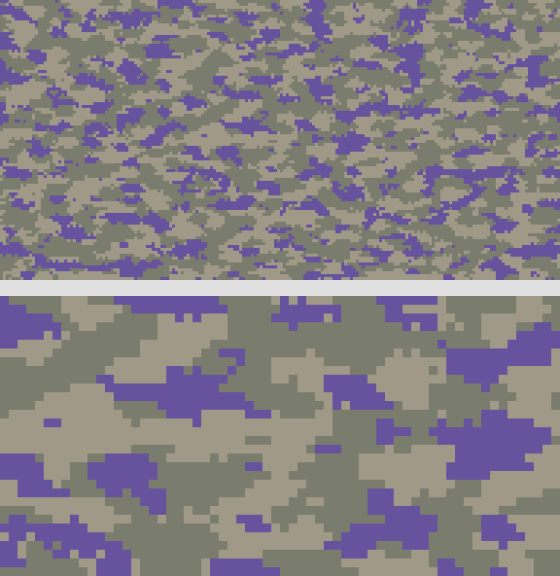
Top: the whole. Bottom: its middle third, enlarged.
A Shadertoy shader for this pattern:

```glsl
const vec3 GREEN  = vec3(0.48, 0.49, 0.43);
const vec3 TAN    = vec3(0.63, 0.60, 0.53);
const vec3 PURPLE = vec3(0.405, 0.32, 0.615);

const float ROWS = 96.0;                   // square blocks per canvas height
const vec2  PATCH_FREQ = vec2(9.0, 18.0);  // patches per canvas height
const float ROUGHNESS = 0.5;               // amplitude ratio between octaves
const int   OCTAVES = 3;
const float JITTER = 0.3;                  // sample offset, in blocks
const float PURPLE_LEVEL = 0.185;          // higher gives less purple
const float TAN_LEVEL = 0.025;             // higher gives less tan
const float EDGE_PIXELS = 1.0;             // width of the smoothed block edge
const vec2  PURPLE_SEED = vec2(37.3, 71.6);
const vec2  TAN_SEED = vec2(113.8, 19.4);

// Unit vector with a hashed direction
vec2 hashDirection(vec2 cell) {
    uvec2 q = uvec2(ivec2(cell)) * uvec2(1597u, 3812u);
    uint h = (q.x + 7919u) ^ (q.y * 2741u + 977u);
    h = (h ^ (h >> 15)) * 73244475u;
    h = (h ^ (h >> 13)) * 73244475u;
    h ^= h >> 16;
    float angle = float(h & 65535u) / 65536.0 * 6.28319;
    return vec2(cos(angle), sin(angle));
}

float gradientNoise(vec2 p) {
    vec2 i = floor(p), f = p - i;
    vec2 u = f * f * f * (f * (f * 6.0 - 15.0) + 10.0);
    vec2 e = vec2(1.0, 0.0);
    float a = dot(hashDirection(i), f);
    float b = dot(hashDirection(i + e.xy), f - e.xy);
    float c = dot(hashDirection(i + e.yx), f - e.yx);
    float d = dot(hashDirection(i + e.xx), f - e.xx);
    return mix(mix(a, b, u.x), mix(c, d, u.x), u.y);
}

float patchNoise(vec2 p) {
    float sum = 0.0, amplitude = 1.0;
    for (int i = 0; i < OCTAVES; i++) {
        sum += amplitude * gradientNoise(p);
        p = p * 2.0 + vec2(17.37, 9.71);
        amplitude *= ROUGHNESS;
    }
    return sum;
}

// Flat colour of one block: purple lies over tan, tan over green
vec3 blockColor(vec2 block) {
    vec2 p = (block + 0.5 + JITTER * hashDirection(block)) / ROWS * PATCH_FREQ;
    if (patchNoise(p + PURPLE_SEED) > PURPLE_LEVEL) return PURPLE;
    return patchNoise(p + TAN_SEED) > TAN_LEVEL ? TAN : GREEN;
}

void mainImage(out vec4 fragColor, in vec2 fragCoord) {
    // Blend the four nearest blocks only in a thin band along their edges
    float blockPixels = iResolution.y / ROWS;
    vec2 p = fragCoord / blockPixels - 0.5;
    vec2 block = floor(p);
    vec2 w = clamp((p - block - 0.5) * blockPixels / EDGE_PIXELS + 0.5, 0.0, 1.0);

    vec2 e = vec2(1.0, 0.0);
    vec3 lower = mix(blockColor(block), blockColor(block + e.xy), w.x);
    vec3 upper = mix(blockColor(block + e.yx), blockColor(block + e.xx), w.x);
    fragColor = vec4(mix(lower, upper, w.y), 1.0);
}
```
